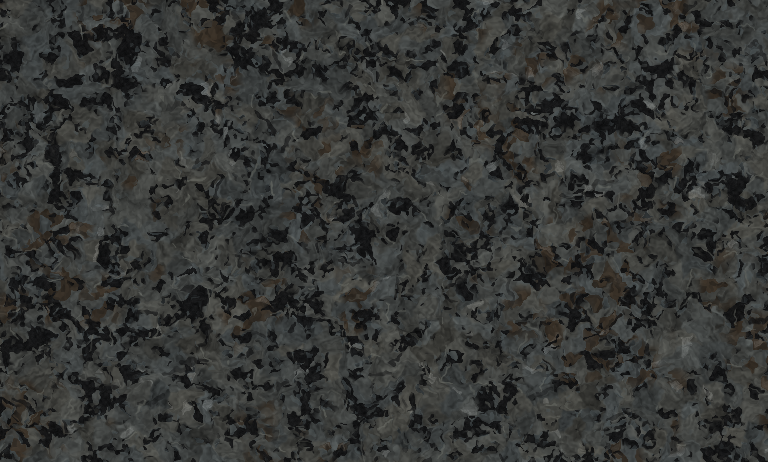
This texture is drawn by a Shadertoy shader. Its source:

```glsl
#define CRYSTAL_SCALE 23.0
#define FLAKE_SCALE 46.0
#define CHIP_SCALE 105.0
#define GRIT_SCALE 170.0
#define MICA_LEVEL 0.412
#define MICA_SOFTNESS 0.045
#define GREY_LEVEL 0.247
#define MICA_COLOR vec3(0.066, 0.068, 0.072)
#define RUST_COLOR vec3(0.185, 0.145, 0.105)
#define BLUE_COLOR vec3(0.29, 0.325, 0.335)
#define GLINT_COLOR vec3(0.44, 0.45, 0.42)

vec3 hash3(vec2 p) {
    vec3 q = fract(p.xyx * vec3(0.1031, 0.1030, 0.0973));
    q += dot(q, q.yxz + 33.33);
    return fract((q.xxy + q.yzz) * q.zyx);
}

float noise(vec2 p) {
    vec2 i = floor(p), f = fract(p);
    f = f * f * (3.0 - 2.0 * f);
    return mix(mix(hash3(i).x, hash3(i + vec2(1, 0)).x, f.x),
               mix(hash3(i + vec2(0, 1)).x, hash3(i + vec2(1, 1)).x, f.x), f.y);
}

float fbm(vec2 p) {
    return 0.55 * noise(p) + 0.3 * noise(p * 2.1 + 7.3) + 0.15 * noise(p * 4.3 + 19.1);
}

mat2 rotation(float angle) {
    float c = cos(angle), s = sin(angle);
    return mat2(c, -s, s, c);
}

// Stretched, randomly turned cells: x = tone, y = hue, z = cleavage streak
vec3 crystals(vec2 p, float sharpness) {
    vec2 cell = floor(p);
    vec4 sum = vec4(0.0);
    for (int y = -1; y <= 1; y++)
    for (int x = -1; x <= 1; x++) {
        vec2 id = cell + vec2(x, y);
        vec3 seed = hash3(id), look = hash3(id + 57.7);
        vec2 d = rotation(seed.z * 6.2832) * (p - id - seed.xy);
        float dist = length(d * vec2(0.75, 1.3));
        float streak = noise(d * vec2(2.0, 9.0) + look.xy * 40.0);
        sum += vec4(look.xy, streak, 1.0) * exp(-sharpness * dist);
    }
    return sum.xyz / sum.w;
}

// Scattered thin slivers, one candidate per cell
float needles(vec2 p, float scale, float width, float chance) {
    vec2 q = p * scale, cell = floor(q);
    float blur = scale / iResolution.y, ink = 0.0;
    for (int y = -1; y <= 1; y++)
    for (int x = -1; x <= 1; x++) {
        vec2 id = cell + vec2(x, y);
        vec3 seed = hash3(id + 211.3), look = hash3(id + 83.9);
        vec2 d = rotation(seed.z * 6.2832) * (q - id - seed.xy);
        d.x -= clamp(d.x, -0.45 * look.y, 0.45 * look.y);
        float line = 1.0 - smoothstep(width, width + blur, length(d));
        ink = max(ink, line * step(look.x, chance) * (0.4 + 0.6 * look.z));
    }
    return ink;
}

void mainImage(out vec4 fragColor, in vec2 fragCoord) {
    vec2 p = fragCoord / iResolution.y + 3.0;

    // Ragged grain outlines
    vec2 warp = vec2(noise(p * 34.0), noise(p * 34.0 + 71.0)) - 0.5;
    vec2 fray = vec2(noise(p * 110.0), noise(p * 110.0 + 43.0)) - 0.5;
    vec2 q = p + 0.018 * warp + 0.009 * fray;

    vec3 crystal = crystals(q * CRYSTAL_SCALE, 22.0);
    vec3 flake = crystals(q * FLAKE_SCALE + 13.0, 20.0);
    vec3 chip = crystals(q * CHIP_SCALE + 29.0, 16.0);
    float grit = noise(p * GRIT_SCALE) - 0.5;

    // Grey feldspar
    float grey = GREY_LEVEL + 0.085 * (crystal.x - 0.5) + 0.05 * (flake.x - 0.5)
               + 0.075 * (crystal.z - 0.5) + 0.055 * (chip.x - 0.5) + 0.05 * grit;
    vec3 color = grey * mix(vec3(1.01, 1.01, 0.94), vec3(0.94, 1.01, 1.02), crystal.y);

    // Rusty stains
    float rust = smoothstep(0.52, 0.68, fbm(p * 9.0 + 5.0)) * smoothstep(0.55, 0.7, flake.y);
    color = mix(color, RUST_COLOR * (0.75 + 0.5 * chip.x), 0.75 * rust);

    // Clumped black mica
    float field = 0.42 * fbm(p * 15.0) + 0.34 * flake.x + 0.24 * chip.y;
    float mica = 1.0 - smoothstep(MICA_LEVEL - MICA_SOFTNESS, MICA_LEVEL + MICA_SOFTNESS, field);
    mica = max(mica, 0.8 * needles(q, 15.0, 0.05, 0.2));
    color = mix(color, MICA_COLOR * (0.7 + 0.6 * chip.z) + 0.05 * grit, 0.93 * mica);

    // Bluish chips around the mica, then pale chips and glints
    float fringe = 1.0 - smoothstep(0.03, 0.12, abs(field - MICA_LEVEL));
    color = mix(color, BLUE_COLOR, 0.5 * fringe * smoothstep(0.7, 0.85, chip.x));
    float pale = smoothstep(0.9, 0.97, flake.y) * smoothstep(0.45, 0.6, crystal.x);
    color += 0.09 * pale * (1.0 - mica) * (0.5 + chip.z);
    color = mix(color, GLINT_COLOR, 0.5 * needles(q + 9.0, 26.0, 0.025, 0.28));

    fragColor = vec4(clamp(color, 0.0, 1.0), 1.0);
}
```
